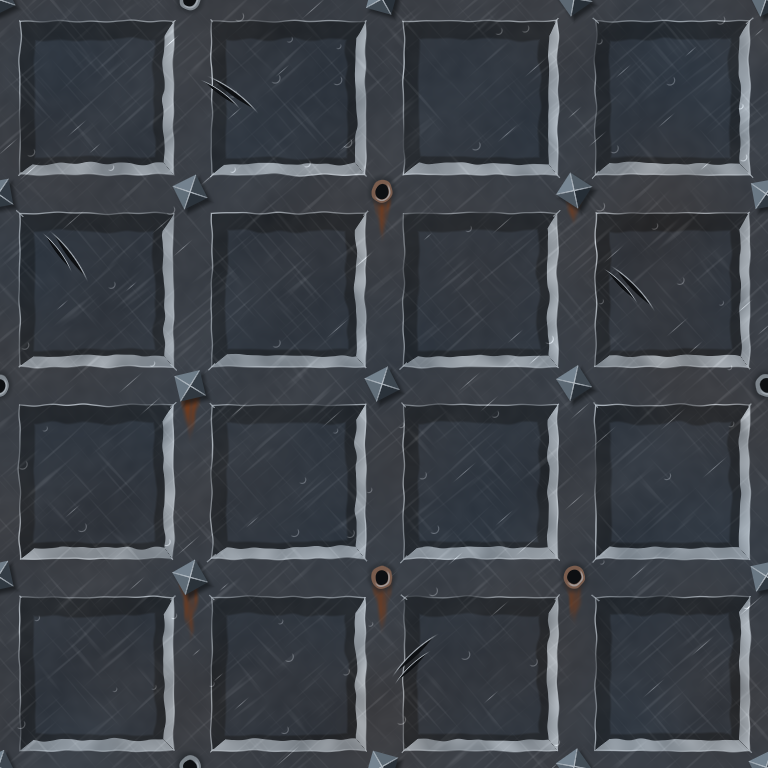
Reproduce this pattern procedurally as a WebGL 2 fragment shader.

```glsl
#version 300 es
precision highp float;
// Dark steel plate with a square grid of sunken panels. Wobbled box distances
// give bevels and shadows; bit masks choose which lattice nodes carry studs,
// holes or rust; gradient noise and hashed cells supply hatching and wear.
uniform vec2 u_resolution;
out vec4 fragColor;

#define REPEATS 4.0
#define PANEL_CENTER vec2(0.503, 0.49)
#define PANEL_HALF 0.4
#define RIGHT_BEVEL 0.05
#define BOTTOM_BEVEL 0.058
#define WOBBLE 0.016
#define HATCH 0.07
#define STUD_HALF 0.068
// One bit per node or cell of a 4 by 4 block, from the lower left
#define HOLES 0x41C2
#define RUSTED 0xC2E0
#define GASHED 0x2904

const vec3 FRAME = vec3(0.228, 0.244, 0.270);
const vec3 FLOOR = vec3(0.194, 0.219, 0.253);
const vec3 SHADOW = vec3(0.148, 0.163, 0.182);
const vec3 STEEL = vec3(0.49, 0.52, 0.55);
const vec3 PALE = vec3(0.73, 0.76, 0.79);
const vec3 RUST = vec3(0.46, 0.23, 0.10);
const vec3 PIT = vec3(0.05, 0.06, 0.07);

float px; // one pixel in cell units

vec2 hash2(vec2 p) {
  p = vec2(dot(p, vec2(127.1, 311.7)), dot(p, vec2(269.5, 183.3)));
  return fract(sin(p) * 43758.5);
}

float gradNoise(vec2 p) {
  vec2 i = floor(p), f = p - i, u = f * f * f * (f * (f * 6.0 - 15.0) + 10.0);
  vec2 o = vec2(0.0, 1.0);
  float a = dot(hash2(i) * 2.0 - 1.0, f);
  float b = dot(hash2(i + o.yx) * 2.0 - 1.0, f - o.yx);
  float c = dot(hash2(i + o) * 2.0 - 1.0, f - o);
  float d = dot(hash2(i + o.yy) * 2.0 - 1.0, f - o.yy);
  return mix(mix(a, b, u.x), mix(c, d, u.x), u.y);
}

float cover(float d) { return clamp(d / px + 0.5, 0.0, 1.0); }
float stroke(float d, float w) { return cover(w - abs(d)); }
float min4(vec2 a, vec2 b) { return min(min(a.x, a.y), min(b.x, b.y)); }
mat2 turn(float a) { float c = cos(a), s = sin(a); return mat2(c, -s, s, c); }

bool flagged(int mask, vec2 id) {
  vec2 w = mod(id, 4.0);
  return ((mask >> int(w.x + 4.0 * w.y + 0.5)) & 1) == 1;
}

// Sunken panel: dark upper and left walls, lit lower and right walls
vec3 panel(vec2 g, vec2 f) {
  vec2 wob = WOBBLE * vec2(gradNoise(g * vec2(2.0, 8.0)), gradNoise(g * vec2(8.0, 2.0) + 40.0));
  vec2 q = f - PANEL_CENTER + wob, lo = q + PANEL_HALF, hi = PANEL_HALF - q;
  float edge = min4(lo, hi), inside = cover(edge);
  float inner = min4(lo - vec2(0.078, 0.088) + wob.yx, hi - vec2(0.1, 0.095) - wob);
  vec3 col = mix(FRAME, SHADOW, inside);
  col = mix(col, FLOOR, smoothstep(-0.008, 0.008, inner));
  float chip = gradNoise(g * 11.0 + 7.0);
  float rw = RIGHT_BEVEL + 0.016 * chip, bw = BOTTOM_BEVEL + 0.016 * chip;
  float right = cover(min(rw - hi.x, min(hi.y * 0.6, lo.y * rw / bw) - hi.x));
  float bottom = cover(min(bw - lo.y, min(lo.x * 0.8, hi.x * bw / rw) - lo.y));
  float sheen = clamp(0.25 + 0.9 * gradNoise(g * 6.0) + 0.3 * right * (1.0 - hi.x / rw), 0.0, 1.0);
  col = mix(col, mix(STEEL, PALE, sheen), max(right, bottom) * inside);
  float rim = clamp(0.55 + 0.9 * gradNoise(g * 5.0 + 19.0), 0.15, 0.95);
  col = mix(col, PALE, rim * stroke(edge, 0.0035));
  // Bright nicks running out from the corners
  vec2 e = abs(q) - PANEL_HALF;
  float reach = 0.04 * hash2(floor(g) * 2.0 + step(0.0, q)).x;
  float nick = stroke(e.x - e.y, 0.005) * cover(reach - abs(e.x + e.y));
  return mix(col, PALE, 0.6 * nick);
}

// Crossed hatching, soft brush marks, dents and short scratches
vec3 wear(vec3 col, vec2 g) {
  vec2 a = turn(0.72) * g, b = turn(-0.85) * g;
  float lines = smoothstep(0.12, 0.6, gradNoise(a * vec2(3.0, 46.0)));
  lines += 0.7 * smoothstep(0.15, 0.6, gradNoise(b * vec2(3.0, 52.0)));
  col += HATCH * lines + 0.035 * gradNoise(a * vec2(1.2, 3.5)) + 0.02 * gradNoise(g * 14.0);
  col += vec3(-0.02, 0.004, 0.024) * gradNoise(g * 1.3 + 5.0);
  vec2 id = floor(g * 3.0), h = hash2(id + 3.0);
  vec2 d = (fract(g * 3.0) - 0.2 - 0.6 * h) / 3.0;
  float arc = stroke(length(d) - 0.012 - 0.014 * h.y, 0.003) * smoothstep(-0.005, 0.02, d.x - d.y);
  col += 0.2 * arc * step(0.55, hash2(id + 61.0).x);
  vec2 s = a * vec2(3.0, 6.0), k = hash2(floor(s) + 23.0);
  vec2 t = (fract(s) - 0.5) / vec2(3.0, 6.0) + vec2(0.0, 0.06 * (k.y - 0.5));
  return col + 0.28 * step(0.78, k.x) * stroke(t.y, 0.002) * smoothstep(0.03 + 0.07 * k.y, 0.0, abs(t.x));
}

// Paired tapered cuts with a bright lip
vec3 gash(vec3 col, vec2 f, vec2 cell) {
  vec2 h = hash2(cell + 11.0);
  float slant = mod(cell.y, 4.0) < 0.5 ? 0.75 : -0.5 - 0.5 * h.x;
  vec2 s = turn(slant) * (f - vec2(0.15 + 0.25 * h.x, 0.4 + 0.42 * h.y));
  for (int i = 0; i < 2; i++) {
    float w = 0.012 * (1.0 - s.x * s.x / 0.017);
    col = mix(col, PIT, cover(w - abs(s.y)) * step(0.0, w));
    col = mix(col, PALE, 0.85 * stroke(s.y - w, 0.003) * smoothstep(0.17, 0.1, abs(s.x)));
    s = s * 1.3 + vec2(0.07, 0.05);
  }
  return col;
}

// Lattice fitting: pyramid stud or bored hole, either with a rust run
vec3 fitting(vec3 col, vec2 g) {
  vec2 node = round(g), id = mod(node, REPEATS), h = hash2(id + 5.0);
  vec2 p = g - node + vec2(0.01, 0.02 * (h.y - 0.5));
  bool hole = flagged(HOLES, id), rusty = flagged(RUSTED, id);
  if (rusty) {
    float fall = -p.y / (0.18 + 0.2 * h.x), sway = 0.02 * gradNoise(g * 12.0);
    float run = smoothstep(0.015, -0.015, abs(p.x + sway) - 0.05 * (1.0 - fall));
    run *= step(0.0, fall) * smoothstep(1.0, 0.5, fall);
    col = mix(col, RUST, run * clamp(0.6 + gradNoise(g * vec2(38.0, 5.0)), 0.0, 0.9));
  }
  if (hole) {
    float r = length(p * vec2(1.0, 0.92)) + 0.01 * gradNoise(g * 18.0);
    col = mix(col, SHADOW, 0.7 * smoothstep(0.09, 0.05, r));
    col = mix(col, rusty ? mix(RUST, STEEL, 0.45) : STEEL, cover(0.055 - r));
    col = mix(col, PALE, 0.6 * stroke(r - 0.041, 0.004) * smoothstep(-0.02, 0.03, p.x - p.y));
    return mix(col, PIT, cover(0.035 - r));
  }
  float spin = 1.3 * (h.x - 0.5);
  vec2 s = turn(spin) * p, a = abs(s), drop = abs(turn(spin) * (p + vec2(-0.018, 0.02)));
  col = mix(col, PIT, 0.6 * smoothstep(0.02, -0.02, max(drop.x, drop.y) - STUD_HALF));
  vec2 n = a.x > a.y ? vec2(sign(s.x), 0.0) : vec2(0.0, sign(s.y));
  float lit = 0.5 + 0.5 * dot(n * turn(spin), vec2(-0.8, 0.6));
  vec3 face = mix(vec3(0.15, 0.18, 0.21), vec3(0.47, 0.53, 0.58), lit);
  face = mix(face, PALE, stroke(a.x - a.y, 0.005) * (0.9 - 6.0 * max(a.x, a.y)));
  return mix(col, face, cover(STUD_HALF - max(a.x, a.y)));
}

void main() {
  float side = min(u_resolution.x, u_resolution.y);
  px = REPEATS / side;
  vec2 g = gl_FragCoord.xy * px, cell = floor(g), f = g - cell;
  vec3 col = wear(panel(g, f), g);
  if (flagged(GASHED, cell)) col = gash(col, f, cell);
  fragColor = vec4(fitting(col, g), 1.0);
}
```
